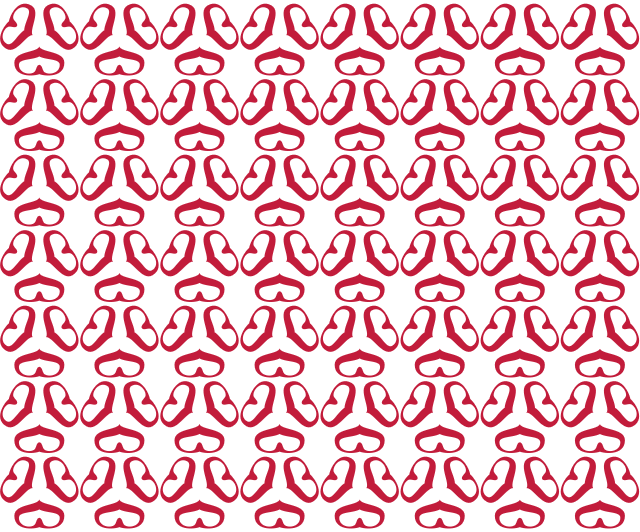
Give the GLSL for this pattern, as a Shadertoy shader.

```glsl
const float CANVAS_WIDTH = 768.0;            // design units across the canvas
const vec2 PERIOD = vec2(96.1, 90.6);
const vec2 FIRST_CENTER = vec2(47.2, 46.8);  // measured from the top left
const float THIRD_TURN = 2.0943951;
const vec3 PAPER = vec3(1.0);
const vec3 CRIMSON = vec3(0.76, 0.11, 0.23);
const int CURVE_STEPS = 14;

vec2 cubicPoint(vec2 a, vec2 b, vec2 c, vec2 d, float t) {
    float s = 1.0 - t;
    return s * s * s * a + 3.0 * s * t * (s * b + t * c) + t * t * t * d;
}

float segmentDistance(vec2 p, vec2 a, vec2 b) {
    vec2 ab = b - a;
    float t = clamp(dot(p - a, ab) / dot(ab, ab), 0.0, 1.0);
    return length(p - a - ab * t);
}

// True when a ray from p towards +x meets the segment
bool crossesRay(vec2 p, vec2 a, vec2 b) {
    if ((a.y > p.y) == (b.y > p.y)) return false;
    return p.x < mix(a.x, b.x, (p.y - a.y) / (b.y - a.y));
}

// Adds one cubic to a shape: x = nearest distance, y = even-odd sign
vec2 addCubic(vec2 shape, vec2 p, vec2 a, vec2 b, vec2 c, vec2 d) {
    vec2 from = a;
    for (int i = 1; i <= CURVE_STEPS; i++) {
        vec2 to = cubicPoint(a, b, c, d, float(i) / float(CURVE_STEPS));
        shape.x = min(shape.x, segmentDistance(p, from, to));
        if (crossesRay(p, from, to)) shape.y = -shape.y;
        from = to;
    }
    return shape;
}

// Signed distance to a heart outline of varying width, tip upwards
float heartRing(vec2 p) {
    p.x = abs(p.x);
    vec2 shape = vec2(1000.0, 1.0);
    // Outer edge
    shape = addCubic(shape, p, vec2(0.0, -9.4), vec2(4.0, -16.5), vec2(30.0, -14.5), vec2(30.0, -28.5));
    shape = addCubic(shape, p, vec2(30.0, -28.5), vec2(30.0, -46.0), vec2(8.0, -45.0), vec2(0.0, -42.2));
    // Inner edge with its cleft
    shape = addCubic(shape, p, vec2(0.0, -21.0), vec2(9.0, -25.5), vec2(24.5, -23.5), vec2(24.5, -31.0));
    shape = addCubic(shape, p, vec2(24.5, -31.0), vec2(24.5, -41.0), vec2(12.0, -43.5), vec2(6.5, -40.0));
    shape = addCubic(shape, p, vec2(6.5, -40.0), vec2(3.2, -37.9), vec2(4.0, -31.5), vec2(0.0, -31.0));
    return shape.x * shape.y;
}

// Folds the plane into the lowest of three equal sectors
vec2 foldThreeWays(vec2 p) {
    float angle = atan(p.x, -p.y);
    angle -= THIRD_TURN * round(angle / THIRD_TURN);
    return length(p) * vec2(sin(angle), -cos(angle));
}

void mainImage(out vec4 fragColor, in vec2 fragCoord) {
    float pixel = CANVAS_WIDTH / iResolution.x;
    vec2 p = (fragCoord - vec2(0.0, iResolution.y)) * pixel;

    // Repeat the trefoil of hearts from the top left corner
    p -= FIRST_CENTER * vec2(1.0, -1.0);
    p -= PERIOD * round(p / PERIOD);

    float dist = heartRing(foldThreeWays(p));
    float ink = clamp(0.5 - dist / pixel, 0.0, 1.0);
    fragColor = vec4(mix(PAPER, CRIMSON, ink), 1.0);
}
```
